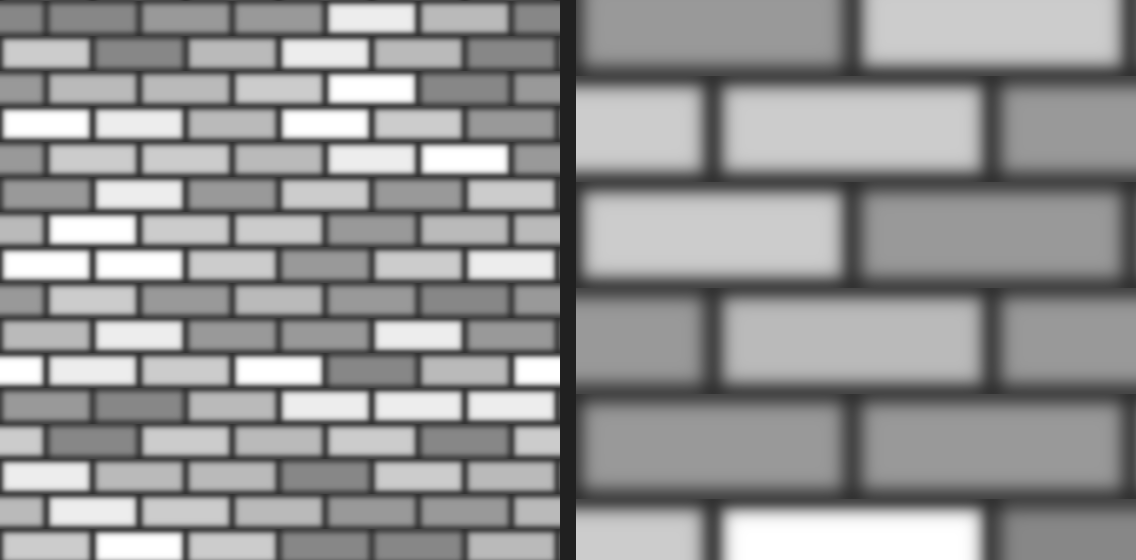
Left, the full canvas; right, a detail of the centre.
Give the GLSL for this texture, as a Shadertoy shader.

```glsl
// Grey brick wall in running bond: soft dark mortar around flat bricks.
// Each brick draws one of six grey tones from a hash of its cell; the mortar
// is a Gaussian falloff from the nearest horizontal and vertical joints.

#define COLUMNS 6.02          // bricks across the canvas
#define ROWS 15.89            // courses down the canvas
#define WRAP 6.0              // bricks before a course repeats
#define ORIGIN vec2(-0.0006, 0.0012) // first joint, from the top left
#define JOINT_WIDTH 0.0082    // Gaussian radius of a joint
#define JOINT_DEPTH 0.83      // mortar cover at the middle of a joint
#define MORTAR 0.18
#define MEAN_TONE 0.74
#define SEED 17u

// Integer hash of a cell, from 0 to 1
float hash(vec2 cell) {
    uint h = uint(cell.x) * 1597u + uint(cell.y) * 51749u + SEED * 7919u;
    h = (h ^ (h >> 15)) * 73939u;
    h = (h ^ (h >> 13)) * 83492u + 9973u;
    h ^= h >> 16;
    return float(h & 65535u) / 65536.0;
}

// Six weighted tones, from dark to white
float brickTone(vec2 cell) {
    float pick = hash(cell);
    float tone = 0.53;
    tone = mix(tone, 0.60, step(0.115, pick));
    tone = mix(tone, 0.73, step(0.30, pick));
    tone = mix(tone, 0.80, step(0.52, pick));
    tone = mix(tone, 0.93, step(0.76, pick));
    return mix(tone, 1.00, step(0.895, pick));
}

void mainImage(out vec4 fragColor, in vec2 fragCoord) {
    vec2 uv = fragCoord / iResolution.xy;
    vec2 pos = vec2(uv.x, 1.0 - uv.y) - ORIGIN;

    // Brick grid, with every other course shifted by half a brick
    vec2 count = vec2(COLUMNS, ROWS);
    vec2 grid = pos * count;
    float row = floor(grid.y);
    grid.x += 0.5 * (1.0 - mod(row, 2.0));
    vec2 cell = vec2(mod(floor(grid.x), WRAP), mod(row, 16.0));

    // Distance to the joints, in canvas units
    vec2 inside = fract(grid);
    vec2 toJoint = min(inside, 1.0 - inside) / count;
    vec2 falloff = toJoint / JOINT_WIDTH;
    vec2 joint = exp(-falloff * falloff);

    // Tones meet at the joint middle so no hard seam shows
    float seam = pow(max(joint.x, joint.y), 4.0);
    float tone = mix(brickTone(cell), MEAN_TONE, seam);

    // Mortar deepens where joints cross
    vec2 cover = 1.0 - JOINT_DEPTH * joint;
    float grey = mix(MORTAR, tone, cover.x * cover.y);
    fragColor = vec4(vec3(grey), 1.0);
}
```
